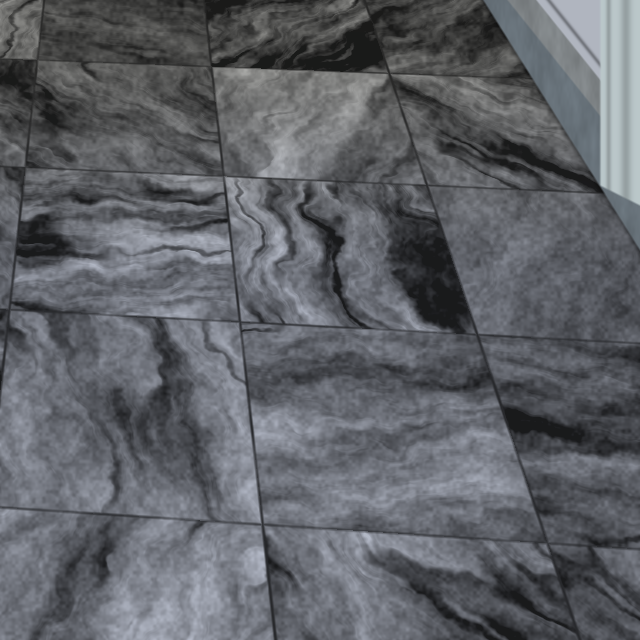
A Shadertoy shader for this texture:

```glsl
// Veined grey stone tiles seen in perspective, beside a skirting board and a pale frame.
// A homography maps the canvas to tile space; each tile gets its own vein direction,
// tone and contrast, and its veins come from warped, stretched noise.

// Tile space (column, row, 1) to canvas with y down
const mat3 TILE_TO_CANVAS = mat3(0.2684, 0.0092, -0.0106,
                                -0.0237, 0.1360, -0.1220,
                                 0.0586, 0.0938, 1.0);
const float JOINT_HALF_WIDTH = 0.006;
const float JOINT_TONE = 0.16;
const float VEIN_WARP = 0.42;
const float VEIN_DEPTH = 0.21;
const float BAND_GAIN = 0.62;
const float STREAK_GAIN = 0.30;
const float GRAIN_GAIN = 0.085;
const float EDGE_SOFTNESS = 0.0025;
const vec3 WARM_TINT = vec3(1.0, 1.0, 0.98);
const vec3 COOL_TINT = vec3(0.97, 1.0, 1.075);
const vec3 BOARD_COLOR = vec3(0.40, 0.44, 0.47);
const vec3 BOARD_TOP_COLOR = vec3(0.50, 0.52, 0.53);
const vec3 WALL_COLOR = vec3(0.69, 0.71, 0.75);
const vec3 FRAME_COLOR = vec3(0.73, 0.78, 0.79);

// Per tile: vein angle in degrees (clockwise), mean tone, contrast; three per row
const vec3 STYLE[15] = vec3[15](
    vec3( 12.0, 0.27, 0.35), vec3(-50.0, 0.29, 1.15), vec3(-38.0, 0.28, 0.75),
    vec3( 42.0, 0.35, 0.75), vec3(-62.0, 0.37, 0.50), vec3( 50.0, 0.36, 0.80),
    vec3( -5.0, 0.40, 1.20), vec3( 82.0, 0.38, 1.10), vec3(-62.0, 0.37, 0.45),
    vec3( 74.0, 0.44, 0.85), vec3( -6.0, 0.41, 1.00), vec3(  5.0, 0.34, 0.85),
    vec3(-68.0, 0.47, 1.00), vec3( 54.0, 0.38, 1.05), vec3( 60.0, 0.42, 0.85));

float hash(vec2 p) {
    vec3 h = fract(vec3(p.xyx) * 0.1031);
    h += dot(h, h.yzx + 33.33);
    return fract((h.x + h.y) * h.z);
}

float noise(vec2 p) {
    vec2 cell = floor(p), f = fract(p);
    f = f * f * (3.0 - 2.0 * f);
    return mix(mix(hash(cell), hash(cell + vec2(1, 0)), f.x),
               mix(hash(cell + vec2(0, 1)), hash(cell + vec2(1, 1)), f.x), f.y);
}

float fbm(vec2 p) {
    float sum = 0.0, gain = 0.53;
    for (int i = 0; i < 4; i++) {
        sum += gain * noise(p);
        p = mat2(0.8, 0.6, -0.6, 0.8) * p * 2.03 + 17.3;
        gain *= 0.5;
    }
    return sum;
}

// Fractal noise that keeps its axes, for long streaks
float streaks(vec2 p) {
    return 0.55 * noise(p) + 0.28 * noise(p * 2.1 + 5.7) + 0.17 * noise(p * 4.3 + 11.9);
}

float stoneTone(vec2 tile, vec2 q) {
    vec2 seed = 40.0 + 60.0 * vec2(hash(tile + 21.0), hash(tile + 57.0));
    int index = int(clamp(tile.x, 0.0, 2.0) + 3.0 * clamp(tile.y + 1.0, 0.0, 4.0));
    vec3 style = STYLE[index];
    if (tile.x < 0.0) style = vec3(55.0 + 50.0 * hash(tile + 9.0), 0.31, 0.9);

    // Vein frame: x along the veins, y across them
    float angle = radians(style.x);
    vec2 dir = vec2(cos(angle), sin(angle));
    vec2 v = vec2(dot(q, dir), dot(q, vec2(-dir.y, dir.x)));
    v.y += VEIN_WARP * (fbm(q * 2.3 + seed) - 0.5) * (0.45 + 0.55 * abs(dir.y));
    v.y += 0.09 * (fbm(q * 9.0 + seed) - 0.5);

    float band = streaks(v * vec2(1.3, 5.5) + seed);
    float streak = streaks(v * vec2(5.0, 24.0) + seed.yx);
    float ridge = 1.0 - abs(2.0 * streaks(v * vec2(1.0, 4.2) + seed + 31.0) - 1.0);
    float mask = smoothstep(0.35, 0.65, noise(v * vec2(2.2, 3.0) + seed + 73.0));
    float vein = smoothstep(0.84, 0.98, ridge) * mask * (0.6 + 0.8 * streak);

    float tone = style.y + style.z * (BAND_GAIN * (band - 0.5)
               + STREAK_GAIN * (streak - 0.5) - VEIN_DEPTH * vein);

    // Pale wedge across one tile
    if (tile == vec2(1, 0)) {
        float edge = 1.0 - 0.5 * q.y + 0.12 * (band - 0.5) - q.x;
        tone += 0.15 * smoothstep(-0.03, 0.06, edge) * smoothstep(0.0, 0.5, q.x + 0.2);
    }
    return tone;
}

vec3 floorColor(vec2 p) {
    vec3 h = inverse(TILE_TO_CANVAS) * vec3(p, 1.0);
    vec2 uv = h.xy / h.z, q = fract(uv), blur = fwidth(uv);
    float tone = stoneTone(floor(uv), q);
    tone += GRAIN_GAIN * (noise(p * 190.0) + noise(p * 95.0 + 40.0) - 1.0);

    // Joints, fainter across than down
    vec2 joint = 1.0 - smoothstep(vec2(0), blur + JOINT_HALF_WIDTH, min(q, 1.0 - q));
    float wear = 0.7 + 0.6 * noise(uv * 7.0 + 90.0);
    tone = mix(tone, JOINT_TONE, min(1.0, wear * max(0.85 * joint.x, 0.65 * joint.y)));
    return clamp(tone, 0.1, 0.72) * mix(WARM_TINT, COOL_TINT, smoothstep(0.05, 0.45, p.y));
}

float above(float edge, float x) {
    return smoothstep(-EDGE_SOFTNESS, EDGE_SOFTNESS, x - edge);
}

// Skirting, wall and upright frame in the corner, drawn over the floor
vec3 addTrim(vec3 color, vec2 p) {
    float foot = p.x - 0.755 - 0.627 * p.y;
    float cap = p.x - 0.838 - 0.80 * p.y;
    vec3 board = mix(BOARD_COLOR, BOARD_TOP_COLOR, above(-0.045, cap));
    board *= 0.88 + 0.24 * streaks(p * vec2(70.0, 22.0));
    board = mix(board, WALL_COLOR, above(0.0, cap));
    board *= 1.0 - 0.35 * exp(-pow((cap - 0.019) / 0.004, 2.0));
    color *= 1.0 - 0.35 * exp(-pow(foot / 0.006, 2.0));
    color = mix(color, board, above(0.0, foot));
    float groove = exp(-pow((p.x - 0.951) / 0.004, 2.0)) + exp(-pow((p.x - 0.978) / 0.008, 2.0));
    vec3 frame = FRAME_COLOR * (1.0 - 0.2 * groove);
    return mix(color, frame, above(0.938, p.x) * above(p.y, 0.29 + 0.5 * (p.x - 0.938)));
}

void mainImage(out vec4 fragColor, in vec2 fragCoord) {
    vec2 p = fragCoord / iResolution.xy;
    p.y = 1.0 - p.y;
    fragColor = vec4(addTrim(floorColor(p), p), 1.0);
}
```
